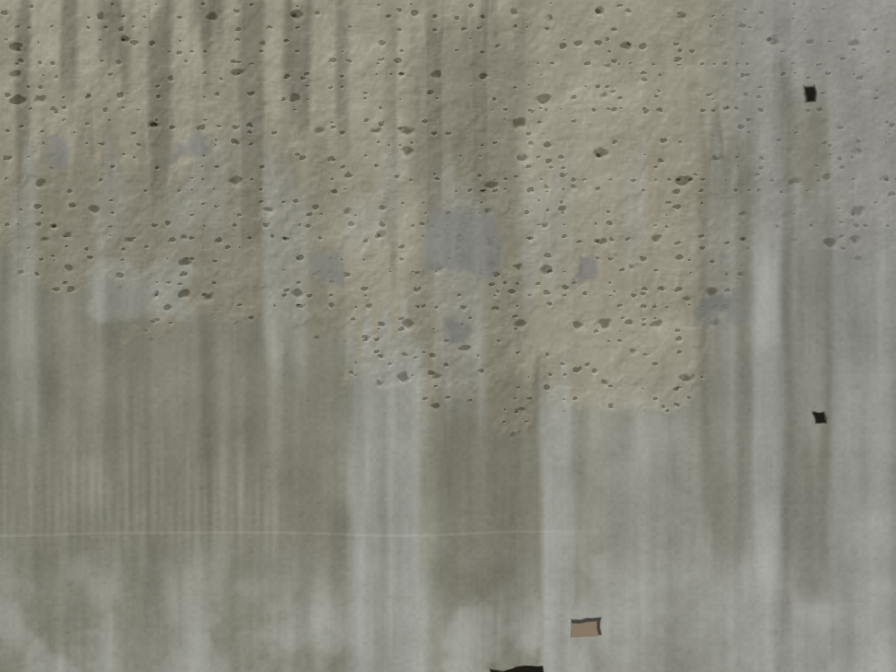
Write a Shadertoy shader that draws this texture.

```glsl
// Weathered concrete wall: pitted plaster above, smooth grey cement below.
// Layered noise gives relief and mottling; ragged columns give dark stains
// and pale lime runs; looped cells scatter drips, repairs and pits.

const vec3 PLASTER = vec3(0.590, 0.572, 0.505);
const vec3 CEMENT = vec3(0.533, 0.530, 0.482);
const vec3 LIME = vec3(0.605, 0.610, 0.583);
const vec3 COOL = vec3(0.555, 0.558, 0.542);
const vec3 SLATE = vec3(0.470, 0.475, 0.460);
const vec3 STAIN = vec3(0.445, 0.435, 0.385);
const vec3 HOLE = vec3(0.12, 0.11, 0.09);
const vec3 BRICK = vec3(0.53, 0.47, 0.40);

float hash(vec2 p) { return fract(sin(dot(p, vec2(127.1, 311.7))) * 43758.5453); }

float noise(vec2 p) {
    vec2 i = floor(p), f = fract(p);
    f = f * f * (3.0 - 2.0 * f);
    return mix(mix(hash(i), hash(i + vec2(1, 0)), f.x),
               mix(hash(i + vec2(0, 1)), hash(i + vec2(1, 1)), f.x), f.y);
}

float fbm(vec2 p) {
    float sum = 0.0, amp = 0.5;
    for (int i = 0; i < 4; i++) {
        sum += amp * noise(p);
        p = p * 2.03 + 17.3;
        amp *= 0.5;
    }
    return sum / 0.9375;
}

// 1 below the edge, 0 above it
float below(float edge, float soft, float v) {
    return 1.0 - smoothstep(edge - soft, edge + soft, v);
}

// Vertical run with wandering sides; ragged shifts its ends
float column(vec2 p, float x, float halfWidth, float bottom, float top, float ragged) {
    float wander = (noise(vec2(p.x * 12.0, p.y * 9.0 + x * 30.0)) - 0.5) * 0.3 * halfWidth;
    float side = below(halfWidth, 0.004 + halfWidth * 0.16, abs(p.x - x + wander));
    float y = p.y + ragged;
    return side * (1.0 - below(bottom, 0.05, y)) * below(top, 0.04, y);
}

// Row of hanging streaks, one per cell
float drips(vec2 p, float pitch, float top, float shortest, float longest, float ragged) {
    float id = floor(p.x / pitch);
    float x = (fract(p.x / pitch) - 0.5) * pitch;
    float width = pitch * mix(0.12, 0.36, hash(vec2(id, 2.0)));
    float drop = mix(shortest, longest, hash(vec2(id, 5.0)));
    return column(vec2(x, p.y), 0.0, width, top - drop, top, ragged);
}

// Rectangle with worn edges
float worn(vec2 p, vec2 centre, vec2 size, float wear, float soft) {
    vec2 warp = vec2(fbm(p * 28.0), fbm(p * 28.0 + 40.0)) - 0.5;
    vec2 d = abs(p - centre + warp * wear) - size;
    return below(0.0, soft, max(d.x, d.y));
}

float relief(vec2 p) {
    return smoothstep(0.3, 0.65, fbm(p * 36.0)) + 0.5 * noise(p * 115.0);
}

// Scattered pits: dark hollow with a lit lower rim
float pits(vec2 p, float scale) {
    vec2 cell = floor(p * scale);
    vec2 d = fract(p * scale) - 0.35 - 0.3 * vec2(hash(cell), hash(cell + 7.7));
    d = d * vec2(0.8, 1.2) + (noise(p * scale * 5.0) - 0.5) * 0.15;
    float radius = mix(0.07, 0.2, hash(cell + 3.1));
    float hollow = below(radius, 0.06, length(d));
    float rim = below(radius, 0.08, length(d + vec2(-0.05, 0.18))) * (1.0 - hollow);
    return step(hash(cell + 11.9), 0.22) * (0.05 * rim - 0.16 * hollow);
}

void mainImage(out vec4 fragColor, in vec2 fragCoord) {
    vec2 p = fragCoord / iResolution.y;
    float cloud = fbm(p * 4.0 + 3.0), mottle = fbm(p * 14.0 + 9.0);
    float streak = fbm(vec2(p.x * 42.0, p.y * 2.2));
    float rag = (noise(vec2(p.x * 75.0, p.y * 4.0)) - 0.5) * 0.13;
    float right = smoothstep(1.0, 1.15, p.x);

    // Plaster above a ragged edge, cement below
    float edge = mix(0.60, 0.42, smoothstep(0.3, 0.55, p.x)) + 0.18 * right;
    edge += (cloud - 0.5) * 0.35 + (mottle - 0.5) * 0.16;
    float rough = smoothstep(-0.012, 0.012, p.y - edge) * (1.0 - 0.4 * right);
    vec3 col = mix(mix(CEMENT, PLASTER, rough), COOL, 0.75 * right);
    col = mix(col, LIME, 0.5 * smoothstep(0.8, 0.95, p.x) * below(0.42, 0.1, p.y));

    // Dark water stains
    float stain = 0.5 * column(p, 0.25, 0.27, 0.16, 0.78, rag);
    stain = max(stain, 0.65 * column(p, 0.46, 0.05, 0.10, 0.60, rag));
    stain = max(stain, 0.75 * column(p, 0.73, 0.085, 0.06, 0.46, rag));
    stain = max(stain, 0.55 * column(p, 0.70, 0.085, 0.44, 0.97, rag));
    stain = max(stain, 0.6 * column(p, 1.08, 0.04, 0.2, 0.8, rag));
    stain = max(stain, 0.65 * column(p, 1.2, 0.035, 0.1, 0.88, rag));
    float dripZone = below(0.52, 0.03, p.x) + below(0.08, 0.02, abs(p.x - 0.66));
    stain = max(stain, 0.85 * dripZone * drips(p, 0.068, 1.02, 0.1, 0.45, rag));
    col = mix(col, STAIN, stain * (0.55 + 0.7 * mottle));

    // Pale lime runs and foot
    float lime = column(p, 0.575, 0.058, -0.2, 0.5, rag);
    lime = max(lime, column(p, 0.83, 0.024, -0.2, 0.45, rag));
    lime = max(lime, 0.8 * column(p, 1.14, 0.018, -0.2, 0.62, rag));
    lime = max(lime, 0.5 * drips(p + vec2(0.03, 0), 0.13, 0.75, 0.1, 0.4, rag));
    lime = max(lime, 0.7 * worn(p, vec2(0.22, 0.565), vec2(0.075, 0.035), 0.08, 0.015));
    lime = max(lime, 0.8 * below(0.13, 0.09, p.y) * smoothstep(0.4, 0.65, mottle));
    col = mix(col, LIME, lime * (0.5 + 0.6 * streak));

    // Smooth slate repairs, the first one large
    for (float k = 0.0; k < 7.0; k++) {
        vec2 spot = vec2(0.2 * k - 0.12, 0.5 + 0.34 * hash(vec2(k, 4)));
        vec2 size = 0.012 + 0.018 * vec2(hash(vec2(k, 8)), hash(vec2(k, 9)));
        if (k < 0.5) { spot = vec2(0.69, 0.64); size = vec2(0.05, 0.045); }
        float repair = worn(p, spot, size, 0.05, 0.006);
        col = mix(col, SLATE, 0.7 * repair);
        rough *= 1.0 - 0.85 * repair;
    }

    // Relief lit from the upper left, pits, trickles and seam
    col -= (relief(p) - relief(p + vec2(-0.0022, 0.0028))) * mix(0.012, 0.085, rough);
    for (float k = 0.0; k < 3.0; k++)
        col += pits(p + k * 0.37, 24.0 + 17.0 * k) * (0.08 + 0.85 * rough);
    float trickle = drips(vec2(p.x, 0.56 - p.y), 0.013, 0.36, 0.03, 0.16, 0.0);
    col += 0.045 * trickle * below(0.42, 0.03, p.x);
    float seam = abs(p.y - 0.2 - 0.012 * noise(vec2(p.x * 5.0, 1)));
    col += 0.035 * below(0.002, 0.0015, seam) * below(0.85, 0.1, p.x);

    // Streaking, mottling and grain
    col += (streak - 0.5) * mix(0.13, 0.05, rough) + (mottle - 0.5) * 0.1;
    col += (noise(p * 190.0) - 0.5) * 0.025;

    // Bolt holes, bared brick and broken foot
    for (float k = 0.0; k < 2.0; k++) {
        vec2 bolt = vec2(1.203, 0.863) + k * vec2(0.017, -0.485);
        col = mix(col, HOLE, worn(p, bolt, vec2(0.007, 0.011), 0.02, 0.003));
    }
    vec2 brick = vec2(0.87, 0.064);
    col = mix(col, HOLE, 0.7 * worn(p, brick + 0.003, vec2(0.023, 0.013), 0.012, 0.002));
    col = mix(col, BRICK, worn(p, brick, vec2(0.021, 0.011), 0.012, 0.002));
    col = mix(col, HOLE, worn(p, vec2(0.77, 0), vec2(0.04, 0.006), 0.015, 0.002));
    fragColor = vec4(col, 1.0);
}
```
